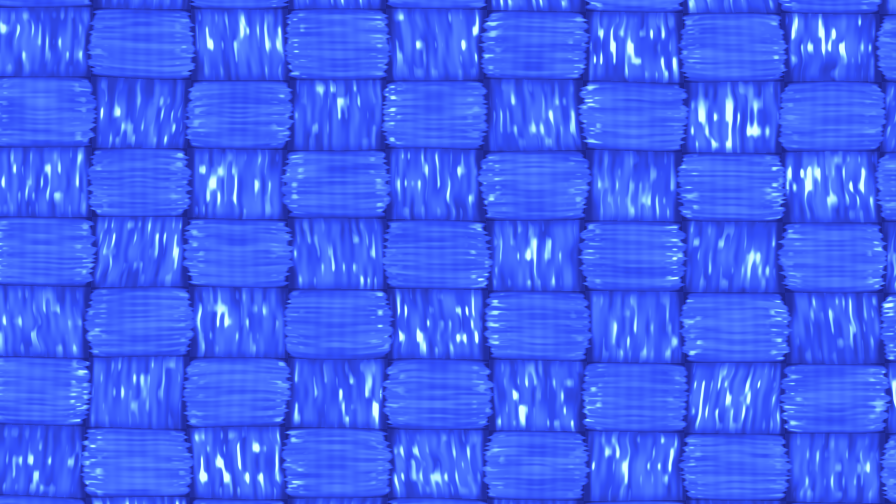
Give the GLSL for this texture, as a Shadertoy shader.

```glsl
#define ROW_PITCH 0.1387
#define COLUMN_PITCH_LOW 0.198
#define COLUMN_PITCH_HIGH 0.1955
#define ROW_TILT 0.007
#define WEFT_HALF_WIDTH 0.54
#define WARP_HALF_WIDTH 0.44
#define WEFT_FIBRES 30.0
#define WARP_FIBRES 23.0
#define GLINT 4.6
#define END_SPARKLE 3.6
#define SAMPLES 3

// Blue ramp from the gaps between threads to the brightest glints
const vec3 RAMP[8] = vec3[8](
    vec3(0.10, 0.13, 0.50), vec3(0.17, 0.24, 0.79),
    vec3(0.19, 0.30, 0.98), vec3(0.26, 0.41, 1.00),
    vec3(0.34, 0.52, 1.00), vec3(0.44, 0.67, 1.00),
    vec3(0.64, 0.91, 1.00), vec3(0.88, 1.00, 1.00));

vec3 rampColor(float level) {
    level = clamp(level, 0.0, 6.99);
    int i = int(level);
    return mix(RAMP[i], RAMP[i + 1], fract(level));
}

float hash(vec2 p) {
    vec3 v = fract(p.xyx * 0.1031);
    v += dot(v, v.yzx + 33.33);
    return fract((v.x + v.y) * v.z);
}

float noise(vec2 p) {
    vec2 i = floor(p), f = fract(p);
    f = f * f * (3.0 - 2.0 * f);
    return mix(mix(hash(i), hash(i + vec2(1, 0)), f.x),
               mix(hash(i + vec2(0, 1)), hash(i + vec2(1, 1)), f.x), f.y);
}

// Vertical filaments: brightness level at q inside the patch called id
float warpLevel(vec2 q, vec2 id) {
    vec2 seed = id * 41.0 + 300.0;
    float lean = 0.24 * (hash(id + 17.0) - 0.5);
    float x = q.x + lean * q.y + 0.03 * (noise(q * 5.0 + seed) - 0.5);
    float strand = noise(vec2(x * WARP_FIBRES, q.y * 3.0) + seed);
    float shine = noise(vec2(x * WARP_FIBRES * 1.2, q.y * 5.0) + seed + 90.0);
    float crown = 1.0 - smoothstep(0.15, 0.52, abs(q.y + 0.3 * (hash(id + 5.0) - 0.5)));
    float glint = smoothstep(0.58, 0.95, shine) * (0.35 + 0.65 * crown);
    float level = 1.0 + 2.5 * strand + 0.4 * crown;
    level += GLINT * glint * mix(0.7, 1.2, hash(id + 61.0));
    level *= 1.0 - 0.4 * smoothstep(0.36, 0.54, abs(q.y));
    float edge = WARP_HALF_WIDTH + 0.04 * (strand - 0.5) - abs(q.x);
    return mix(0.5, level, smoothstep(-0.03, 0.04, edge));
}

// Horizontal filaments: level in x, coverage in y
vec2 weftLevel(vec2 q, vec2 id) {
    vec2 seed = id * 53.0 + 700.0;
    float y = q.y * (1.0 + 0.35 * q.x * q.x) + 0.03 * (noise(q * 4.0 + seed) - 0.5);
    float fibre = noise(vec2(q.x * 3.0, y * WEFT_FIBRES) + seed);
    float rib = cos(q.x * 50.0) * (1.0 - smoothstep(0.2, 0.4, abs(q.x)));
    float level = 2.05 + 1.7 * fibre + 0.16 * rib;
    level += 0.5 * (noise(q * 4.0 + seed + 30.0) - 0.5);

    // Frayed ends catch the light, unevenly on either side
    float side = mix(0.3, 1.0, hash(id + vec2(step(0.0, q.x) * 9.0, 23.0)));
    float band = smoothstep(0.26, 0.42, abs(q.x)) * (1.0 - smoothstep(0.46, 0.56, abs(q.x)));
    float speck = noise(vec2(q.x * 14.0, y * WEFT_FIBRES) + seed + 60.0);
    level += END_SPARKLE * side * band * smoothstep(0.5, 0.95, speck);
    level *= 1.0 - 0.35 * smoothstep(0.38, 0.5, abs(q.y));

    // Barrel outline with ragged ends
    float fray = 0.07 * (noise(vec2(id.x * 31.0, y * WEFT_FIBRES) + seed) - 0.5);
    float halfWidth = WEFT_HALF_WIDTH - 0.28 * q.y * q.y + fray;
    float halfHeight = 0.5 - 0.6 * pow(abs(q.x), 4.0);
    float cover = smoothstep(-0.01, 0.03, halfWidth - abs(q.x))
                * smoothstep(-0.01, 0.04, halfHeight - abs(q.y));
    return vec2(level, cover);
}

// Plain weave: even cells show warp, odd cells show weft
vec3 weave(vec2 p) {
    vec2 grid = vec2(
        4.5 + (p.x - 0.866) / mix(COLUMN_PITCH_LOW, COLUMN_PITCH_HIGH, p.y),
        (p.y - 0.009 + ROW_TILT * (p.x - 0.89)) / ROW_PITCH);
    grid += 0.06 * (vec2(noise(p * 6.0 + 11.0), noise(p * 6.0 + 47.0)) - 0.5);
    vec2 id = floor(grid), q = fract(grid) - 0.5;

    // Nearest patch of each thread direction
    float isWeft = mod(id.x + id.y, 2.0);
    vec2 toWarp = vec2(0.0, q.y < 0.0 ? -1.0 : 1.0) * isWeft;
    vec2 toWeft = vec2(q.x < 0.0 ? -1.0 : 1.0, 0.0) * (1.0 - isWeft);

    float warp = warpLevel(q - toWarp, id + toWarp);
    vec2 weft = weftLevel(q - toWeft, id + toWeft);
    float under = warp * mix(1.0, 0.35, isWeft);
    return rampColor(mix(under, weft.x, weft.y));
}

void mainImage(out vec4 fragColor, in vec2 fragCoord) {
    vec3 sum = vec3(0.0);
    for (int j = 0; j < SAMPLES; j++)
        for (int i = 0; i < SAMPLES; i++) {
            vec2 offset = (vec2(i, j) + 0.5) / float(SAMPLES) - 0.5;
            sum += weave((fragCoord + offset) / iResolution.y);
        }
    fragColor = vec4(sum / float(SAMPLES * SAMPLES), 1.0);
}
```
